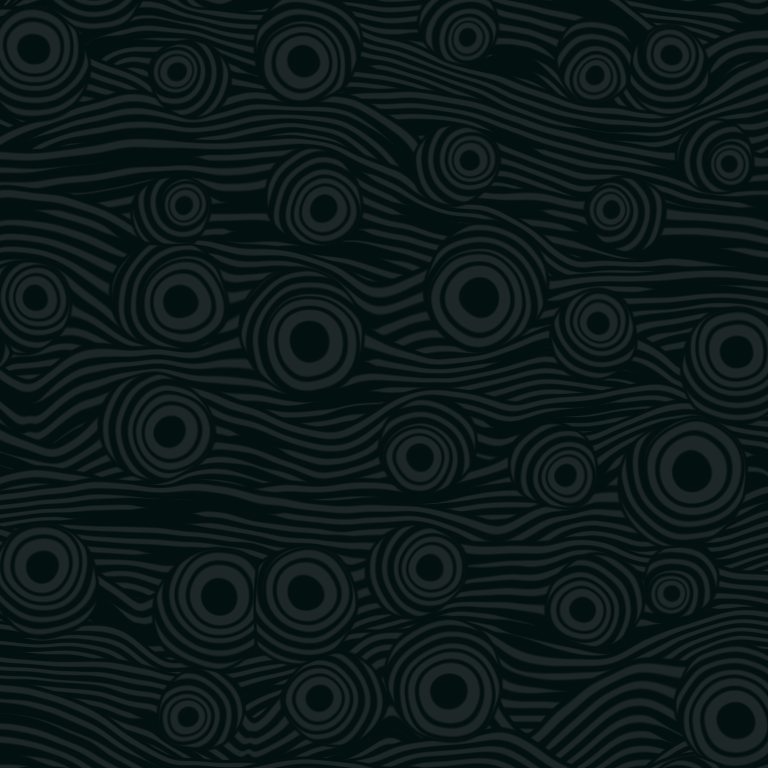
This pattern is drawn by a WebGL 1 fragment shader. Its source:

```glsl
precision highp float;
// Dark hand-drawn ornament: ringed eyes scattered on a jittered grid, with
// comma-shaped halos, set in overlapping wave bands of fine parallel strands.
// The bands are stacked scalloped crests whose domain bends around the eyes.
uniform vec2 u_resolution;

const vec3 GROUND = vec3(0.012, 0.062, 0.064);
const vec3 INK = vec3(0.114, 0.152, 0.155);
const float SOFT = 0.0018;         // edge softness
const float EYE_GRID = 6.0;        // eye cells across the canvas
const float EYE_SHARE = 0.84;      // share of cells holding an eye
const float EYE_MIN = 0.023;
const float EYE_MAX = 0.061;
const float HALO_PITCH = 0.0155;
const float STRAND_PITCH = 0.0180;
const float STRAND_HALF = 0.0040;  // half width of a strand
const float BAND_STEP = 0.075;     // height between wave bands
const float CREST_HEIGHT = 0.26;
const float CREST_FREQ = 3.2;
const float TAU = 6.2831853;

float hash(vec2 p) {
  vec3 q = fract(vec3(p.xyx) * 0.1031);
  q += dot(q, q.yzx + 33.33);
  return fract((q.x + q.y) * q.z);
}

float noise(vec2 p) {
  vec2 i = floor(p), f = fract(p);
  f = f * f * (3.0 - 2.0 * f);
  return mix(mix(hash(i), hash(i + vec2(1.0, 0.0)), f.x),
             mix(hash(i + vec2(0.0, 1.0)), hash(i + 1.0), f.x), f.y);
}

// Coverage of a shape from its signed distance
float fill(float d) { return smoothstep(SOFT, -SOFT, d); }

// Parallel lines along a distance
float lines(float d, float pitch, float halfWidth) {
  return fill(abs(fract(d / pitch) - 0.5) * pitch - halfWidth);
}

// Rounded humps meeting in pointed valleys
float crest(float x, float band) {
  float n = noise(vec2(x * CREST_FREQ + band * 0.37, band * 7.0 + 50.0)) - 0.5;
  return band * BAND_STEP + CREST_HEIGHT * sqrt(n * n + 0.0006);
}

float waveBands(vec2 p) {
  float front = -9.0;
  float ink = 0.0;
  for (int i = -4; i < 17; i++) {
    float band = float(i);
    float top = crest(p.x, band);
    if (top > p.y) {
      float slope = (crest(p.x + 0.004, band) - crest(p.x - 0.004, band)) / 0.008;
      float depth = (top - p.y) / sqrt(1.0 + slope * slope);
      depth *= 0.85 + 0.35 * noise(vec2(p.x * 4.0, band * 3.0));
      // Strands thin out and end here and there; the crest stays bold
      float id = floor(depth / STRAND_PITCH);
      float taper = smoothstep(0.08, 0.38, noise(vec2(p.x * 9.0, id * 5.0 + band * 31.0)));
      float halfWidth = id < 0.5 ? STRAND_HALF * 1.2 : STRAND_HALF * taper - SOFT * (1.0 - taper);
      ink = lines(depth, STRAND_PITCH, halfWidth);
      ink *= smoothstep(0.001, 0.004, p.y - front);
      break;
    }
    front = max(front, top);
  }
  return ink;
}

// Dark pupil, thick iris, outer ring, then thin halo lines
float eyeRings(float d, float r, float turn) {
  float iris = fill(abs(d - 0.59 * r) - 0.14 * r);
  float rim = fill(abs(d - 0.92 * r) - 0.085 * r);
  float halo = lines(d - r + turn * HALO_PITCH, HALO_PITCH, 0.0033);
  return max(max(iris, rim), halo * smoothstep(0.003, 0.006, d - r));
}

void main() {
  vec2 p = gl_FragCoord.xy / min(u_resolution.x, u_resolution.y);
  // Unsteady hand
  p += 0.005 * (vec2(noise(p * 24.0), noise(p * 24.0 + 71.0)) - 0.5);

  // Nearest eye, and the bend that all eyes give to the waves
  vec2 home = floor(p * EYE_GRID);
  vec2 bend = vec2(0.0);
  float nearest = 9.0, second = 9.0, eyeInk = 0.0;
  for (int j = -1; j <= 1; j++) {
    for (int i = -1; i <= 1; i++) {
      vec2 cell = home + vec2(float(i), float(j)) + 20.0;
      if (hash(cell + 3.7) > EYE_SHARE) continue;
      vec2 jitter = vec2(hash(cell + 11.3), hash(cell + 47.9)) - 0.5;
      vec2 rel = p - (cell - 20.0 + 0.5 + 0.55 * jitter) / EYE_GRID;
      float r = mix(EYE_MIN, EYE_MAX, hash(cell + 83.1));
      float aim = TAU * hash(cell + 29.6);
      vec2 aimDir = vec2(cos(aim), sin(aim));
      float d = length(rel);
      float lean = 0.5 + 0.5 * dot(rel, aimDir) / max(d, 0.001);
      float reach = r + 0.004 + 0.042 * lean * lean;
      bend -= rel * 0.9 * exp(-1.2 * d * d / (reach * reach));
      float edge = d - reach;
      if (edge < nearest) {
        second = nearest;
        nearest = edge;
        // Pupil sits off centre; some halos coil into spirals
        float ring = length(rel - aimDir * 0.14 * r * max(0.0, 1.0 - d / r));
        float coil = step(0.6, hash(cell + 61.2));
        eyeInk = eyeRings(ring, r, coil * atan(rel.y, rel.x + 0.00001) / TAU);
      } else {
        second = min(second, edge);
      }
    }
  }

  // Waves behind, eyes in front, with dark gaps at the joins
  vec2 q = p + bend;
  q.y += 0.14 * (noise(p * 2.6 + 9.0) - 0.5);
  float waves = waveBands(q) * smoothstep(0.002, 0.006, nearest);
  float eyes = eyeInk * fill(nearest) * smoothstep(0.001, 0.006, second - nearest);
  gl_FragColor = vec4(mix(GROUND, INK, max(waves, eyes)), 1.0);
}
```
